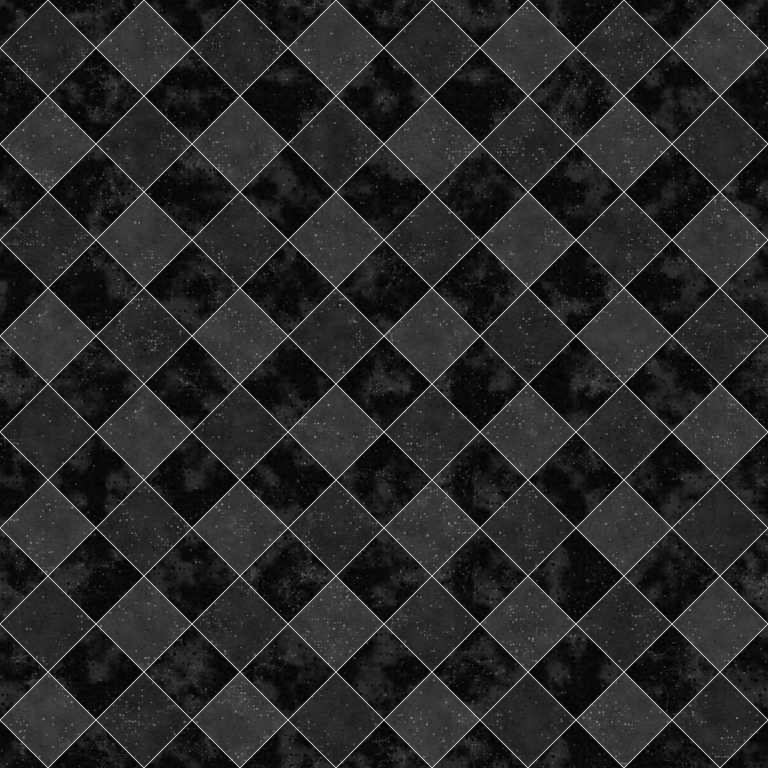
Give the GLSL for this pattern, as a Shadertoy shader.

```glsl
// Diagonal checkerboard of worn stone tiles: black diamonds between charcoal and
// grey ones, parted by hairline pale joints. Each tile samples clouds, veins and
// flecks in its own coordinates, seeded by a wrapped tile index so the sheet tiles.

const float REPEATS = 8.0;        // diamonds across and down
const float JOINT_WIDTH = 0.0105; // in diamond widths
const float JOINT_TONE = 0.72;

float hash(vec2 p) {
    return fract(sin(dot(p, vec2(127.1, 311.7))) * 43758.5453);
}

vec2 hash2(vec2 p) {
    return vec2(hash(p), hash(p + 57.3));
}

float valueNoise(vec2 p) {
    vec2 i = floor(p), f = fract(p);
    f = f * f * (3.0 - 2.0 * f);
    float low = mix(hash(i), hash(i + vec2(1, 0)), f.x);
    float high = mix(hash(i + vec2(0, 1)), hash(i + vec2(1, 1)), f.x);
    return mix(low, high, f.y);
}

float fbm(vec2 p) {
    const mat2 turn = mat2(1.6, 1.2, -1.2, 1.6);
    float sum = 0.0, amplitude = 0.5;
    for (int i = 0; i < 5; i++) {
        sum += amplitude * valueNoise(p);
        p = turn * p + 13.7;
        amplitude *= 0.53;
    }
    return sum;
}

// Thin wandering ridges where the warped noise crosses its middle value
float veins(vec2 p, float width) {
    vec2 warp = vec2(fbm(p + 5.2), fbm(p + 21.4));
    float crossing = abs(fbm(p + 1.5 * warp) - 0.53);
    return 1.0 - smoothstep(0.0, width, crossing);
}

// One jittered round fleck in a share of the cells, with random strength
float flecks(vec2 p, float scale, float share, float pixel) {
    vec2 g = p * scale, cell = floor(g);
    vec2 centre = cell + 0.3 + 0.4 * hash2(cell + 3.1);
    float radius = mix(0.14, 0.36, hash(cell + 8.6));
    float blur = 0.5 * pixel * scale + 0.06;
    float dotMask = 1.0 - smoothstep(radius - blur, radius + blur, distance(g, centre));
    return dotMask * step(hash(cell + 17.9), share) * mix(0.35, 1.0, hash(cell + 31.2));
}

// Black stone: smoky clouds, faint veins, dark pits and small pale flecks
float blackStone(vec2 p, float pixel) {
    float cloud = smoothstep(0.40, 0.76, fbm(p * 5.0));
    float patches = smoothstep(0.42, 0.68, fbm(p * 3.0 + 40.0));
    float tone = 0.035 + 0.13 * cloud + 0.035 * (valueNoise(p * 34.0) - 0.4);
    tone += 0.09 * veins(p * 3.5 + 9.0, 0.035) * patches;
    tone *= 1.0 - 0.8 * flecks(p + 6.0, 19.0, 0.35, pixel);
    tone += 0.24 * flecks(p, 31.0, mix(0.03, 0.16, patches), pixel);
    return max(tone, 0.012);
}

// Grey stone: an even ground with fine grain, wisps and clustered pale flecks
float greyStone(vec2 p, float ground, float pixel) {
    float cloud = fbm(p * 6.0) - 0.5;
    float clusters = smoothstep(0.46, 0.66, fbm(p * 4.5 + 25.0));
    float tone = ground + 0.10 * cloud + 0.035 * (valueNoise(p * 40.0) - 0.5);
    tone += 0.065 * veins(p * 4.5 + 14.0, 0.03) * clusters;
    tone -= 0.05 * flecks(p + 4.0, 24.0, 0.18, pixel);
    tone += 0.32 * flecks(p, 30.0, mix(0.025, 0.24, clusters), pixel);
    return tone;
}

// Exact share of a pixel-wide box covered by a line, for lines under a pixel too
float lineCoverage(float dist, float width, float pixel) {
    float near = max(dist - 0.5 * width, -0.5 * pixel);
    float far = min(dist + 0.5 * width, 0.5 * pixel);
    return clamp((far - near) / pixel, 0.0, 1.0);
}

void mainImage(out vec4 fragColor, in vec2 fragCoord) {
    vec2 p = fragCoord / iResolution.xy * REPEATS;
    float pixel = REPEATS / min(iResolution.x, iResolution.y);

    // Grey diamonds sit in cell centres, black ones on cell corners
    vec2 fromCentre = abs(fract(p) - 0.5);
    float edge = (0.5 - fromCentre.x - fromCentre.y) * 0.70711;
    bool isGrey = edge > 0.0;
    vec2 index = isGrey ? floor(p) : floor(p + 0.5);
    vec2 local = p - index - (isGrey ? 0.5 : 0.0);
    vec2 id = mod(index, REPEATS);

    // Stone, with its own sample offset and slight tone shift per tile
    vec2 sampleAt = local + 4.0 + floor(20.0 * hash2(id + (isGrey ? 2.0 : 71.0)));
    float isPale = 1.0 - mod(id.x + id.y, 2.0);
    float ground = mix(0.148, 0.215, isPale) + 0.012 * (hash(id + 11.0) - 0.5);
    float tone = isGrey ? greyStone(sampleAt, ground, pixel) : blackStone(sampleAt, pixel);

    // Pale joints
    float joint = lineCoverage(abs(edge), JOINT_WIDTH, pixel);
    fragColor = vec4(vec3(mix(tone, JOINT_TONE, joint)), 1.0);
}
```
